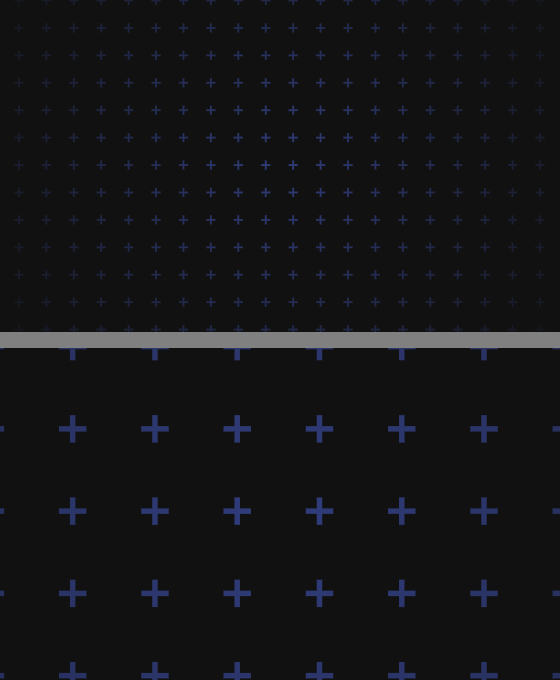
Top: the whole. Bottom: its middle third, enlarged.
Reproduce this pattern procedurally as a Shadertoy shader.

```glsl
// A square lattice of small indigo plus signs on near-black.
// Each plus is a union of two box distances in a repeated cell;
// a radial falloff from the centre dims the signs toward the edges.

const float PITCH       = 0.0826;             // cell size, in canvas heights
const vec2  GRID_SHIFT  = vec2(-0.52, 0.035); // lattice offset from centre, in cells
const float ARM_LENGTH  = 0.1667;             // half length of a bar, in cells
const float ARM_WIDTH   = 0.0333;             // half thickness of a bar, in cells
const float FADE_RADIUS = 1.08;               // where the signs vanish, in heights
const vec3  BACKGROUND  = vec3(0.067);
const vec3  INDIGO      = vec3(0.19, 0.24, 0.49);

float boxDistance(vec2 p, vec2 halfSize) {
    vec2 d = abs(p) - halfSize;
    return length(max(d, 0.0)) + min(max(d.x, d.y), 0.0);
}

float plusDistance(vec2 p) {
    vec2 bar = vec2(ARM_LENGTH, ARM_WIDTH);
    return min(boxDistance(p, bar), boxDistance(p, bar.yx));
}

void mainImage(out vec4 fragColor, in vec2 fragCoord) {
    vec2 uv = (fragCoord - 0.5 * iResolution.xy) / iResolution.y;

    // Repeat the cell, with each lattice point at a cell's origin
    vec2 cell = fract(uv / PITCH - GRID_SHIFT + 0.5) - 0.5;

    // Coverage over one pixel, measured in cells
    float pixel = 1.0 / (iResolution.y * PITCH);
    float plus = clamp(0.5 - plusDistance(cell) / pixel, 0.0, 1.0);

    // Radial dimming
    float fade = clamp(1.0 - length(uv) / FADE_RADIUS, 0.0, 1.0);

    fragColor = vec4(mix(BACKGROUND, INDIGO, plus * fade), 1.0);
}
```
